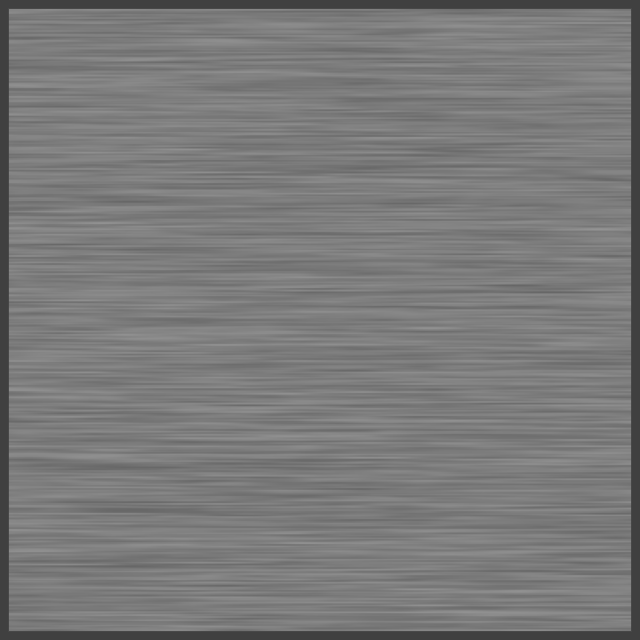
Reproduce this texture procedurally as a Shadertoy shader.

```glsl
// Brushed grey metal plate inside a thin dark frame.
// Layers of stretched cell noise, shifted at random from row to row,
// make fine horizontal streaks; a box distance draws the frame.

const vec3 METAL_COLOR = vec3(0.49);
const vec3 FRAME_COLOR = vec3(0.25);
const float FRAME_WIDTH = 0.0137;

float hash(vec2 p) {
    vec3 q = fract(p.xyx * 0.1031);
    q += dot(q, q.yzx + 33.33);
    return fract((q.x + q.y) * q.z);
}

// Smooth noise along one row, with its own random start
float rowNoise(float x, float row, float seed) {
    x += 17.0 * hash(vec2(row, seed + 5.0));
    float cell = floor(x);
    float blend = smoothstep(0.0, 1.0, x - cell);
    float left = hash(vec2(cell, row + seed * 57.0));
    float right = hash(vec2(cell + 1.0, row + seed * 57.0));
    return mix(left, right, blend) - 0.5;
}

// Streaks: density.x cells across the canvas, density.y rows up it
float streaks(vec2 uv, vec2 density, float seed) {
    vec2 p = uv * density;
    float row = floor(p.y);
    float blend = smoothstep(0.0, 1.0, p.y - row);
    return mix(rowNoise(p.x, row, seed), rowNoise(p.x, row + 1.0, seed), blend);
}

float brushedGrain(vec2 uv) {
    float grain = 0.090 * streaks(uv, vec2(5.0, 390.0), 11.0);
    grain += 0.070 * streaks(uv, vec2(11.0, 330.0), 23.0);
    grain += 0.045 * streaks(uv, vec2(3.5, 140.0), 37.0);
    grain += 0.025 * streaks(uv, vec2(28.0, 260.0), 41.0);
    return grain;
}

// Coverage of the plate: 1 inside the frame, 0 on it
float plateMask(vec2 uv, float border, float pixel) {
    vec2 edge = min(uv, 1.0 - uv);
    float inside = min(edge.x, edge.y) - border;
    return smoothstep(-0.5 * pixel, 0.5 * pixel, inside);
}

void mainImage(out vec4 fragColor, in vec2 fragCoord) {
    vec2 uv = fragCoord / iResolution.xy;
    float pixel = 1.0 / min(iResolution.x, iResolution.y);

    vec3 metal = METAL_COLOR + brushedGrain(uv);
    vec3 color = mix(FRAME_COLOR, metal, plateMask(uv, FRAME_WIDTH, pixel));
    fragColor = vec4(color, 1.0);
}
```
